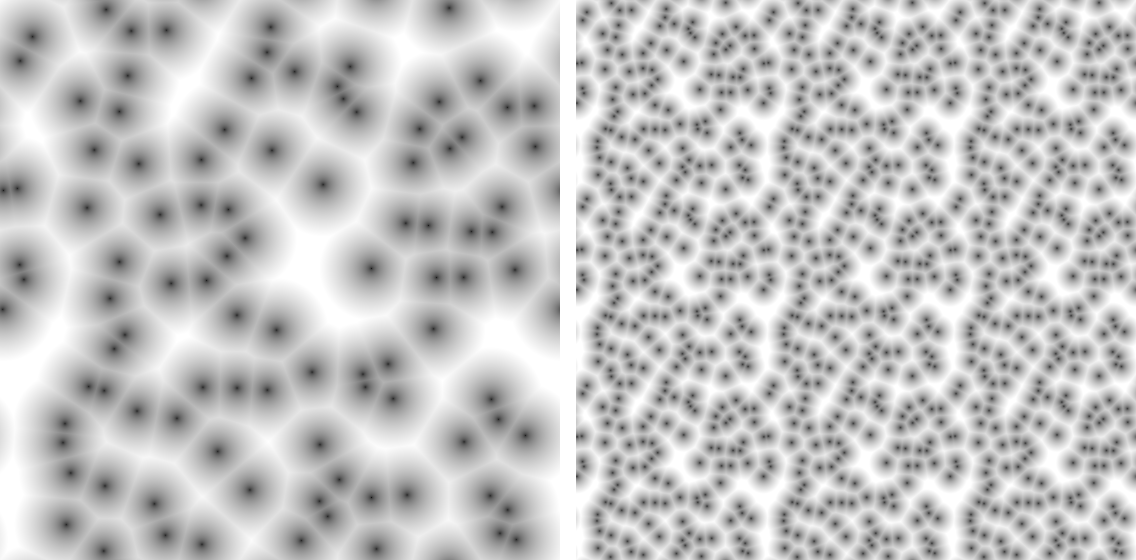
Left: one tile. Right: repeated 3 by 3.
Reproduce this texture procedurally as a Shadertoy shader.

```glsl
// Tiling cellular texture: dark pinpoints with soft grey halos meeting at pale ridges.

const int CELLS = 5;             // wrapping cells along each side
const int POINTS_PER_CELL = 4;   // randomly scattered points in each cell
const float HALO_POWER = 0.35;   // steep at the core, flat at the rim
const float HALO_GAIN = 1.025;   // brightness at one mean point spacing
const uint SEED = 17u;

// Integer hash giving two random values in 0..1
vec2 hash2(uvec3 v) {
    v = v * 1664525u + 1013904223u;
    v.x += v.y * v.z; v.y += v.z * v.x; v.z += v.x * v.y;
    v ^= v >> 16u;
    v.x += v.y * v.z; v.y += v.z * v.x; v.z += v.x * v.y;
    return vec2(v.xy >> 8u) / 16777216.0;
}

// Distance to the nearest scattered point, in cells, wrapping at the borders
float nearestPoint(vec2 p, int cells, int pointsPerCell, uint seed) {
    ivec2 home = ivec2(floor(p));
    float nearestSquared = 16.0;
    for (int y = -1; y <= 1; y++)
    for (int x = -1; x <= 1; x++) {
        ivec2 cell = home + ivec2(x, y);
        uvec2 wrapped = uvec2((cell + cells) % cells);
        for (int i = 0; i < pointsPerCell; i++) {
            vec2 jitter = hash2(uvec3(wrapped, seed + uint(i)));
            vec2 offset = vec2(cell) + jitter - p;
            nearestSquared = min(nearestSquared, dot(offset, offset));
        }
    }
    return sqrt(nearestSquared);
}

// Grey level of a halo at a distance given in mean point spacings
float haloShade(float dist, float gain, float power) {
    return min(gain * pow(dist, power), 1.0);
}

void mainImage(out vec4 fragColor, in vec2 fragCoord) {
    vec2 uv = fragCoord / iResolution.xy;
    float dist = nearestPoint(uv * float(CELLS), CELLS, POINTS_PER_CELL, SEED);
    float spacings = dist * sqrt(float(POINTS_PER_CELL));
    fragColor = vec4(vec3(haloShade(spacings, HALO_GAIN, HALO_POWER)), 1.0);
}
```
